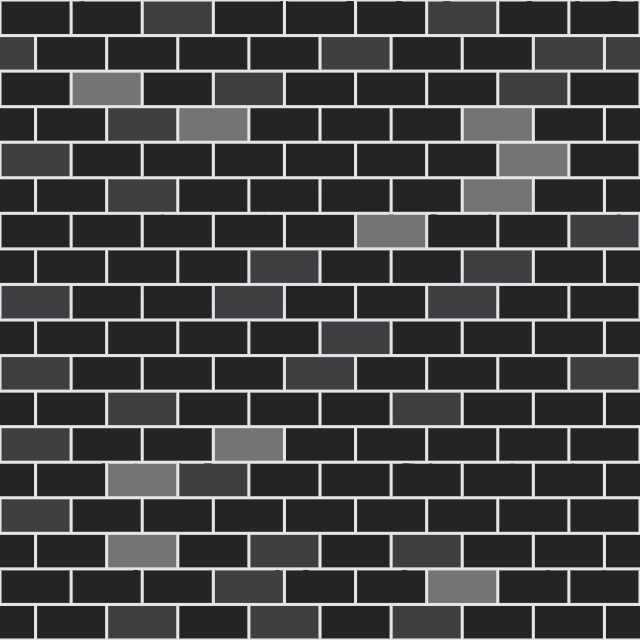
Give the GLSL for this pattern, as a Shadertoy shader.

```glsl
// Running-bond wall of charcoal bricks with scattered grey accents and pale joints.

float hash(vec2 p) {
    vec3 q = fract(p.xyx * vec3(0.1031, 0.1030, 0.0973));
    q += dot(q, q.yzx + 33.33);
    return fract((q.x + q.y) * q.z);
}

vec2 gradient(vec2 cell) {
    float angle = 6.2832 * hash(cell);
    return vec2(cos(angle), sin(angle));
}

float gradientNoise(vec2 p) {
    vec2 i = floor(p), f = fract(p);
    vec2 w = f * f * f * (f * (f * 6.0 - 15.0) + 10.0);
    vec2 e = vec2(1.0, 0.0);
    float low = mix(dot(gradient(i), f), dot(gradient(i + e), f - e), w.x);
    float high = mix(dot(gradient(i + e.yx), f - e.yx), dot(gradient(i + 1.0), f - 1.0), w.x);
    return mix(low, high, w.y);
}

// One accent slot in each run of three bricks keeps the accents evenly spread.
vec3 brickColour(vec2 brick) {
    vec2 run = vec2(floor(brick.x / 3.0), brick.y);
    float slot = floor(3.0 * hash(run + 17.0));
    float kind = hash(run + 53.0);
    vec3 charcoal = vec3(0.143, 0.143, 0.146);
    if (mod(brick.x, 3.0) != slot || kind > 0.87) return charcoal;
    return kind < 0.30 ? vec3(0.455) : vec3(0.246, 0.246, 0.254);
}

void mainImage(out vec4 fragColor, in vec2 fragCoord) {
    vec2 uv = fragCoord / iResolution.xy;
    float pixel = 1.0 / min(iResolution.x, iResolution.y);

    // Nine bricks across, eighteen courses, with every other course shifted by half.
    vec2 grid = uv * vec2(9.0, 18.0);
    float course = floor(grid.y);
    grid.x += 0.5 * (1.0 - mod(course, 2.0));
    vec2 brick = vec2(mod(floor(grid.x), 9.0), course);
    vec2 local = fract(grid);

    // Distance to the nearest joint centre, in canvas units.
    vec2 toJoint = (0.5 - abs(local - 0.5)) / vec2(9.0, 18.0);

    // Rare shallow nicks let the top edge of a brick creep into the joint.
    float nick = smoothstep(0.30, 0.45, gradientNoise(vec2(uv.x * 45.0, course * 7.3 + 0.5)));
    toJoint.y += 0.0008 * nick * step(0.5, local.y) * step(0.8, hash(vec2(course, 91.0)));

    float edge = min(toJoint.x, toJoint.y) - 0.0024;
    float coverage = clamp(edge / pixel + 0.5, 0.0, 1.0);

    // The joints have a faint cool cast around mid-height.
    vec3 joint = mix(vec3(0.90), vec3(0.895, 0.88, 0.905), exp(-40.0 * pow(uv.y - 0.55, 2.0)));
    fragColor = vec4(mix(joint, brickColour(brick), coverage), 1.0);
}
```
